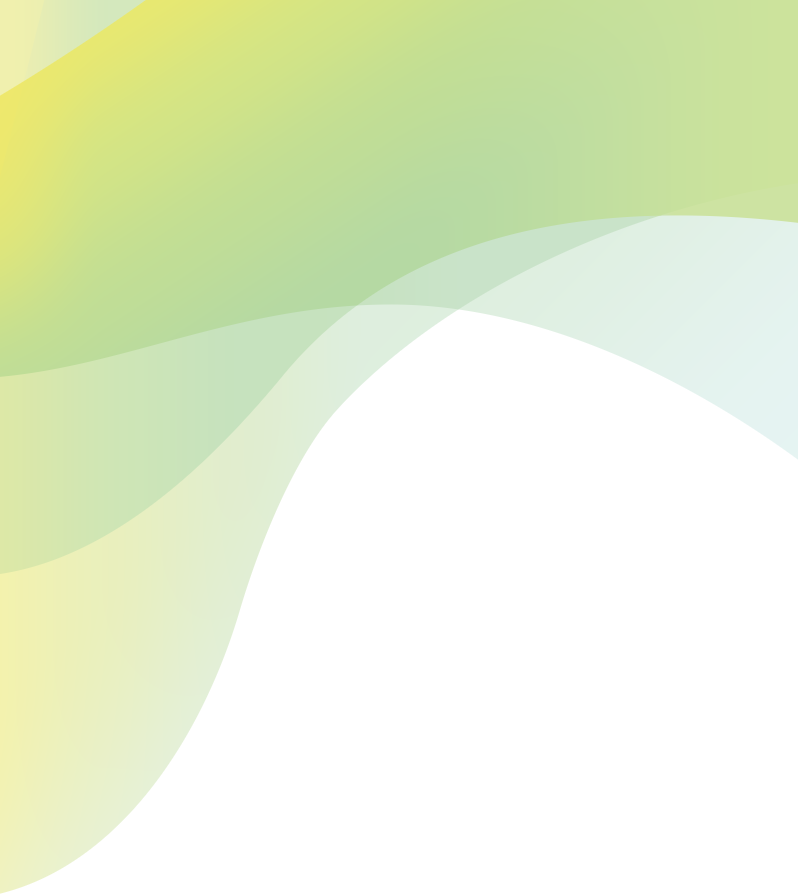
Reproduce this background procedurally as a Shadertoy shader.

```glsl
// Translucent green and yellow ribbons sweeping over a white page.

#define SHEET vec2(684.0, 768.0)
#define PAPER vec3(1.0)
#define YELLOW vec3(0.94, 0.91, 0.42)
#define LIME vec3(0.83, 0.895, 0.52)
#define LEAF vec3(0.76, 0.87, 0.58)
#define SAGE vec3(0.71, 0.85, 0.64)
#define MEADOW vec3(0.80, 0.89, 0.61)
#define MIST vec3(0.87, 0.935, 0.87)
#define ICE vec3(0.90, 0.955, 0.95)
#define CREAM vec3(0.96, 0.95, 0.67)

// Signed distance below a cubic Bezier whose x grows along its length.
float belowCurve(vec2 p, vec2 a, vec2 b, vec2 c, vec2 d) {
    vec2 k1 = 3.0 * (b - a);
    vec2 k2 = 3.0 * (a - 2.0 * b + c);
    vec2 k3 = d - a + 3.0 * (b - c);
    float t = clamp((p.x - a.x) / (d.x - a.x), 0.0, 1.0);
    vec2 tangent = k1;
    for (int i = 0; i < 7; i++) {
        tangent = k1 + t * (2.0 * k2 + 3.0 * t * k3);
        float x = a.x + t * (k1.x + t * (k2.x + t * k3.x));
        t = clamp(t - (x - p.x) / max(tangent.x, 1.0), 0.0, 1.0);
    }
    float y = a.y + t * (k1.y + t * (k2.y + t * k3.y));
    return (p.y - y) * tangent.x / length(tangent);
}

// Ribbon edges, measured from the top left corner of the sheet.
float deepEdge(vec2 p) {
    vec2 flank = vec2(205, 525), shoulder = vec2(290, 350);
    if (p.x < flank.x)
        return belowCurve(p, vec2(0, 766), vec2(105, 740), vec2(174, 629), flank);
    if (p.x < shoulder.x)
        return belowCurve(p, flank, vec2(222, 467), vec2(253, 390), shoulder);
    return belowCurve(p, shoulder, vec2(370, 263), vec2(515, 183), vec2(684, 157));
}

float middleEdge(vec2 p) {
    vec2 joint = vec2(240, 325);
    if (p.x < joint.x)
        return belowCurve(p, vec2(0, 492), vec2(100, 477), vec2(185, 391), joint);
    return belowCurve(p, joint, vec2(328, 216), vec2(470, 166), vec2(684, 191));
}

float archEdge(vec2 p) {
    vec2 crest = vec2(335, 261);
    if (p.x < crest.x)
        return belowCurve(p, vec2(0, 323), vec2(110, 313), vec2(205, 261), crest);
    return belowCurve(p, crest, vec2(455, 261), vec2(580, 318), vec2(684, 394));
}

// Colour where a single ribbon lies on the paper.
vec3 singleTint(vec2 p) {
    vec3 col = mix(CREAM, vec3(0.92, 0.94, 0.73), smoothstep(-30.0, 90.0, p.x));
    col = mix(col, vec3(0.88, 0.93, 0.81), smoothstep(60.0, 220.0, p.x));
    col = mix(col, MIST, smoothstep(200.0, 320.0, p.x));
    return mix(col, ICE, smoothstep(0.0, 480.0, p.x + p.y - 590.0));
}

// Colour where two ribbons overlap.
vec3 doubleTint(vec2 p) {
    vec3 col = mix(vec3(0.87, 0.91, 0.65), vec3(0.81, 0.90, 0.71),
                   smoothstep(-20.0, 110.0, p.x));
    col = mix(col, vec3(0.775, 0.885, 0.745), smoothstep(80.0, 220.0, p.x));
    col = mix(col, vec3(0.79, 0.89, 0.79), smoothstep(260.0, 420.0, p.x));
    return mix(col, vec3(0.805, 0.89, 0.635), smoothstep(550.0, 580.0, p.x));
}

// Colour of the full stack: a diagonal sweep from yellow to sage.
vec3 fullTint(vec2 p) {
    float depth = 0.84 * (p.y - 82.0 + 0.655 * p.x);
    vec3 col = mix(vec3(0.91, 0.91, 0.44), LIME, smoothstep(-10.0, 105.0, depth));
    col = mix(col, LEAF, smoothstep(80.0, 200.0, depth));
    col = mix(col, SAGE, smoothstep(170.0, 310.0, depth));
    float glow = smoothstep(90.0, -10.0, p.x) * smoothstep(330.0, 130.0, p.y);
    col = mix(col, YELLOW, 0.65 * glow);
    return mix(col, MEADOW, smoothstep(330.0, 690.0, p.x));
}

void mainImage(out vec4 fragColor, in vec2 fragCoord) {
    vec2 uv = fragCoord / iResolution.xy;
    vec2 p = vec2(uv.x, 1.0 - uv.y) * SHEET;
    float pixel = SHEET.y / iResolution.y;

    // Count the ribbons covering this point, with soft edges.
    vec3 edges = vec3(deepEdge(p), middleEdge(p), archEdge(p));
    vec3 cover = clamp(0.5 - edges / pixel, 0.0, 1.0);
    float layers = cover.x + cover.y + cover.z;

    vec3 col = mix(PAPER, singleTint(p), clamp(layers, 0.0, 1.0));
    col = mix(col, doubleTint(p), clamp(layers - 1.0, 0.0, 1.0));
    col = mix(col, fullTint(p), clamp(layers - 2.0, 0.0, 1.0));

    // Pale corner above the stack.
    float cornerLine = 82.0 - p.x * (0.6 + 0.00045 * p.x);
    float corner = clamp(0.5 + 0.84 * (cornerLine - p.y) / pixel, 0.0, 1.0);
    vec3 cornerTint = mix(vec3(0.93, 0.935, 0.69), vec3(0.83, 0.91, 0.74),
                          smoothstep(0.0, 100.0, p.x));
    col = mix(col, cornerTint, corner);

    // Faint yellow sliver along the left side.
    float sliver = clamp(0.5 + (38.0 - 0.25 * p.y - p.x) / pixel, 0.0, 1.0);
    col = mix(col, mix(YELLOW, CREAM, corner), 0.4 * sliver);

    fragColor = vec4(col, 1.0);
}
```
